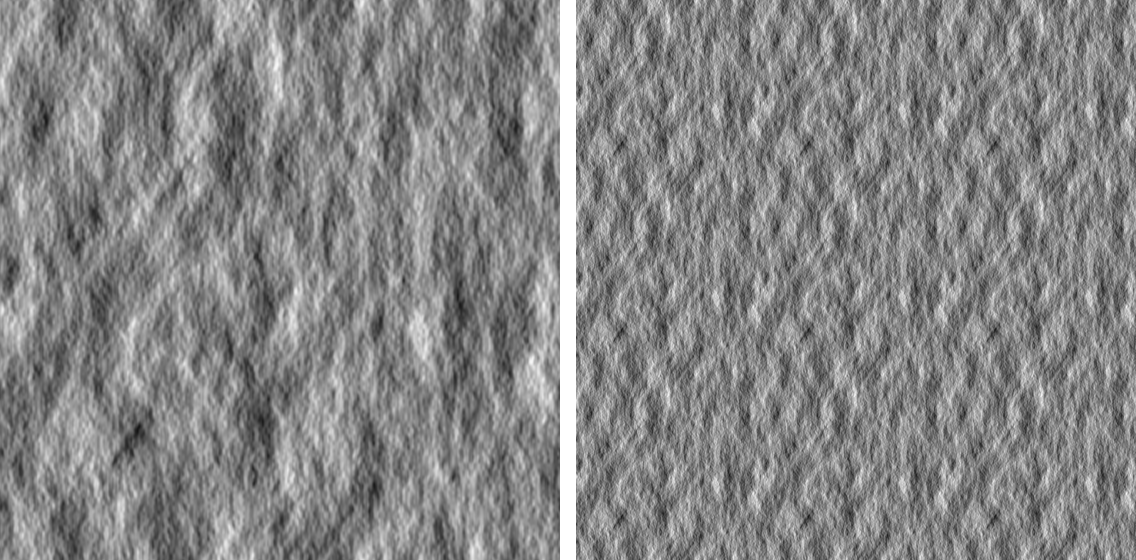
Left, the tile; right, the same tile 3 across and 3 down.
A Shadertoy shader for this texture:

```glsl
// Tileable grey rough relief lit from the side, with slender upright facets.

// Integer hash (PCG style): lattice cell and seed to a gradient in -1..1
vec2 hashGradient(ivec2 cell, int seed) {
    uvec2 v = uvec2(cell + ivec2(seed * 131, seed * 57)) * 1664525u + 1013904223u;
    v.x += v.y * 1664525u;
    v.y += v.x * 1664525u;
    v ^= v >> 16u;
    v.x += v.y * 1664525u;
    v.y += v.x * 1664525u;
    v ^= v >> 16u;
    return vec2(v & 65535u) / 32767.5 - 1.0;
}

// Sideways slope of wrapping gradient noise, the exact x derivative
float noiseSlope(vec2 uv, ivec2 cells, int seed) {
    vec2 p = fract(uv) * vec2(cells);
    vec2 f = fract(p);
    ivec2 low = ivec2(floor(p)) % cells;
    ivec2 high = (low + 1) % cells;

    vec2 a = hashGradient(low, seed);
    vec2 b = hashGradient(ivec2(high.x, low.y), seed);
    vec2 c = hashGradient(ivec2(low.x, high.y), seed);
    vec2 d = hashGradient(high, seed);

    vec2 s = f * f * f * (f * (f * 6.0 - 15.0) + 10.0);
    float fadeSlope = 30.0 * f.x * f.x * (1.0 - f.x) * (1.0 - f.x);

    float bottomStep = dot(b, f - vec2(1, 0)) - dot(a, f);
    float topStep = dot(d, f - vec2(1, 1)) - dot(c, f - vec2(0, 1));
    float tilt = mix(mix(a.x, b.x, s.x), mix(c.x, d.x, s.x), s.y);
    return tilt + fadeSlope * mix(bottomStep, topStep, s.y);
}

void mainImage(out vec4 fragColor, in vec2 fragCoord) {
    vec2 uv = fragCoord / iResolution.xy;

    // Sum the slopes of five octaves, each shifted to hide the lattice
    float slope = 0.0;
    float strength = 0.114;
    ivec2 cells = ivec2(7, 5);
    for (int octave = 0; octave < 5; octave++) {
        vec2 shift = float(octave) * vec2(0.37, 0.23);
        slope += strength * noiseSlope(uv + shift, cells, octave + 1);
        strength *= 0.95;
        cells *= 2;
    }

    // Side light brightens one flank of every ridge and darkens the other
    float grey = 0.515 + slope;
    fragColor = vec4(vec3(clamp(grey, 0.0, 1.0)), 1.0);
}
```
